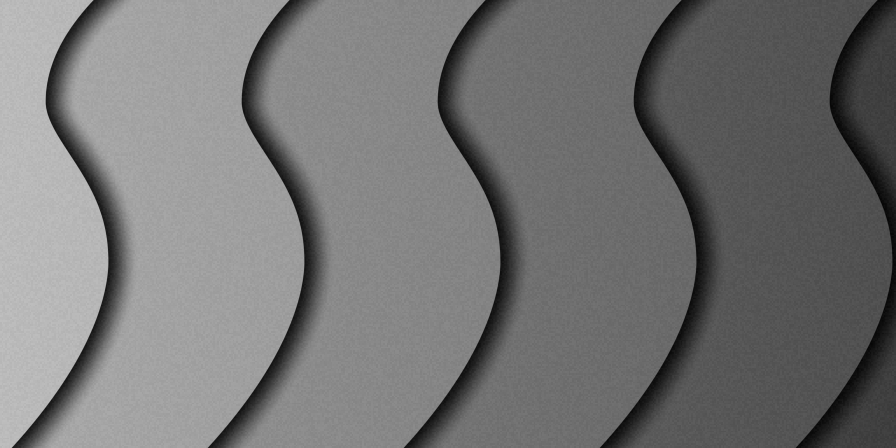
Write a WebGL 1 fragment shader that draws this background.

```glsl
precision highp float;
// Overlapping grey paper sheets with wavy right edges, darkening to the right.
// One edge curve repeats across; each sheet drops a soft shadow on the next,
// and a fine grain covers everything. Lengths are in canvas heights.
uniform vec2 u_resolution;

const float PERIOD = 0.4375;

// Horizontal position of the first sheet's edge at height y
float edgeX(float y) {
  float hollow = 0.102, bulge = 0.242;
  float t = clamp((0.773 - y) / 0.359, 0.0, 1.0);
  float x = mix(hollow, bulge, smoothstep(0.0, 1.0, t + 0.43 * t * (1.0 - t)));
  x += 0.107 * pow(max(y - 0.773, 0.0) / 0.227, 2.0);
  x -= 0.216 * pow(max(0.414 - y, 0.0) / 0.414, 1.75);
  return x;
}

// Grey of a sheet: a step per sheet plus a gentle gradient across
float sheetTone(float index, float x) {
  return 0.73 - 0.065 * index - 0.08 * x;
}

float hash(vec2 cell) {
  vec3 q = fract(cell.xyx * 0.1031);
  q += dot(q, q.yzx + 33.33);
  return fract((q.x + q.y) * q.z);
}

void main() {
  vec2 p = gl_FragCoord.xy / u_resolution.y;
  float pixel = 1.0 / u_resolution.y;

  // Signed distance to the nearest edge, corrected for its slope
  float s = (p.x - edgeX(p.y)) / PERIOD;
  float nearest = floor(s + 0.5);
  float slope = (edgeX(p.y + 0.004) - edgeX(p.y - 0.004)) / 0.008;
  float dist = (s - nearest) * PERIOD / sqrt(1.0 + slope * slope);

  // Lit sheet on the left, shadowed sheet on the right
  float light = mix(0.1, 1.0, smoothstep(-0.01, 0.07, dist));
  float upper = sheetTone(nearest, p.x);
  float lower = sheetTone(nearest + 1.0, p.x) * light;
  float grey = mix(upper, lower, smoothstep(-0.7 * pixel, 0.7 * pixel, dist));

  // Paper grain
  grey += 0.035 * (hash(floor(p * 256.0)) - 0.5);
  gl_FragColor = vec4(vec3(grey), 1.0);
}
```
